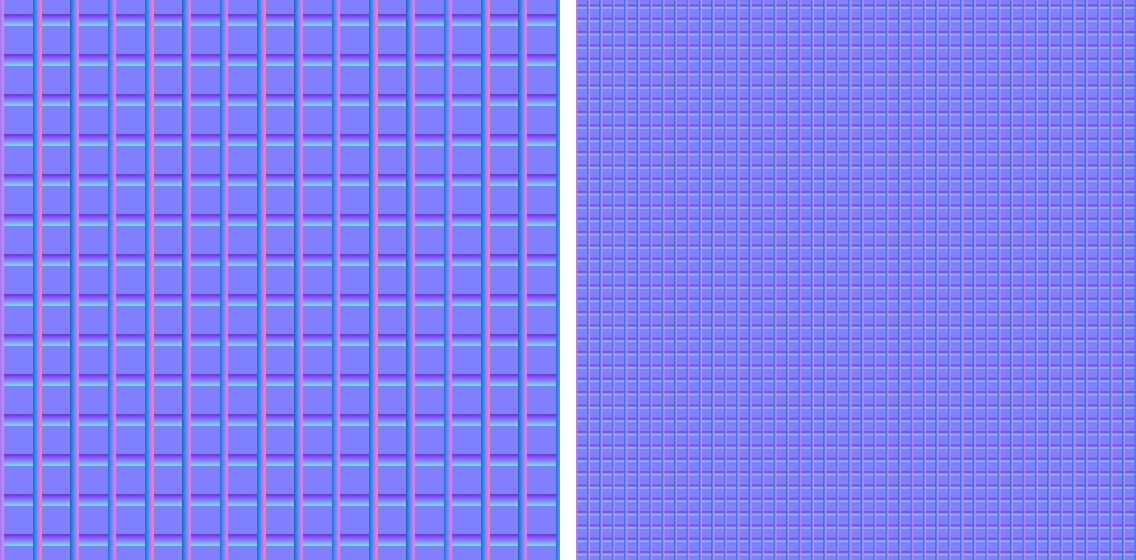
Left: one tile. Right: repeated 3 by 3.
Reproduce this texture map procedurally as a WebGL 1 fragment shader.

```glsl
precision highp float;

uniform vec2 u_resolution;

const vec2 REPEATS = vec2(15.0, 14.0);
const float POST_HALF_WIDTH = 0.117;  // in cells
const float RAIL_HALF_WIDTH = 0.157;
const float POST_SLOPE = 1.04;        // sideways normal at the rim
const float RAIL_SLOPE = 0.74;
const float EDGE_SOFTNESS = 0.3;      // in pixels

// Signed offset from the nearest bar axis, in cells
float axisOffset(float position, float axis) {
  return fract(position - axis + 0.5) - 0.5;
}

// Crisp antialiased coverage of a bar around its axis
float barMask(float offset, float halfWidth, float pixel) {
  float inside = halfWidth - abs(offset);
  return clamp(inside / (pixel * EDGE_SOFTNESS) + 0.5, 0.0, 1.0);
}

// Sideways normal component of a rounded bar
float barSlope(float offset, float halfWidth, float rimSlope) {
  return clamp(offset / halfWidth * rimSlope, -0.98, 0.98);
}

vec3 encodeNormal(vec2 slope) {
  float height = sqrt(max(1.0 - dot(slope, slope), 0.0));
  return vec3(slope, height) * 0.5 + 0.5;
}

void main() {
  vec2 cell = gl_FragCoord.xy / u_resolution * REPEATS;
  vec2 pixel = REPEATS / u_resolution;

  // Posts straddle the cell borders, rails run through the cell centres
  float postOffset = axisOffset(cell.x, 0.0);
  float railOffset = axisOffset(cell.y, 0.5);

  float postSlope = barSlope(postOffset, POST_HALF_WIDTH, POST_SLOPE);
  float railSlope = -barSlope(railOffset, RAIL_HALF_WIDTH, RAIL_SLOPE);

  // Flat ground, then rails, then posts on top
  vec3 color = encodeNormal(vec2(0.0));
  color = mix(color, encodeNormal(vec2(0.0, railSlope)),
              barMask(railOffset, RAIL_HALF_WIDTH, pixel.y));
  color = mix(color, encodeNormal(vec2(postSlope, 0.0)),
              barMask(postOffset, POST_HALF_WIDTH, pixel.x));

  gl_FragColor = vec4(color, 1.0);
}
```
